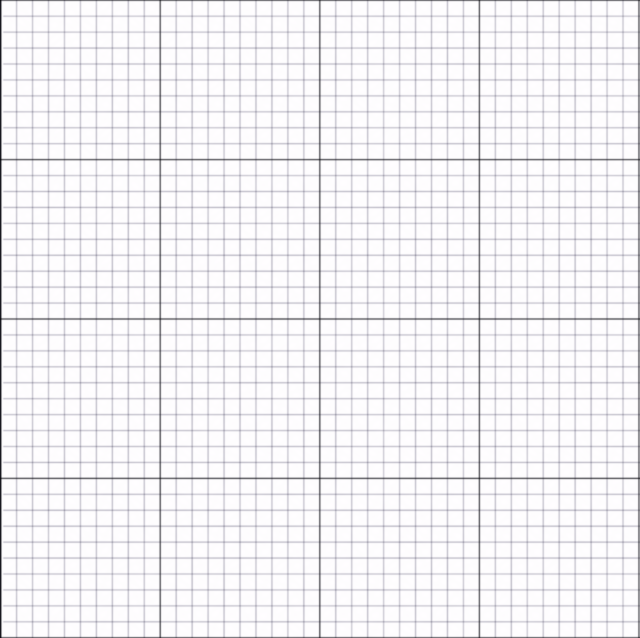
Write a Shadertoy shader that draws this pattern.

```glsl
// Graph paper: 4 x 4 large squares, each ruled into 10 x 10 small cells.
// Every ruling is a soft Gaussian stroke around the nearest grid line, with
// hashed strength per line and layered sines for uneven ink and paper.

#define MAJOR_PERIOD vec2(0.24935, 0.2498)  // large square, share of canvas
#define GRID_ORIGIN  vec2(0.0010, 0.0004)   // first line, from the top left
#define CELLS        10.0                   // small cells per large square
#define MINOR_WIDTH  0.00108                // Gaussian sigma of thin lines
#define MAJOR_WIDTH  0.00105                // Gaussian sigma of bold lines
#define MINOR_INK    0.175
#define MAJOR_INK    0.56
#define BORDER_INK   0.92                   // dark left border
#define INK_WEAR     0.14                   // strength variation
#define PAPER        vec3(1.0, 0.995, 1.0)
#define MINOR_TINT   vec3(1.03, 1.05, 0.88) // light absorbed: lavender grey
#define MAJOR_TINT   vec3(1.0, 1.0, 0.97)

float hash(float n) {
    return fract(sin(n * 12.99 + 4.1) * 437.58);
}

// Slow uneven inking along a line, in -1..1
float inkWave(float along, float seed) {
    float phase = 6.283 * hash(seed);
    return 0.6 * sin(along * 23.0 + phase) + 0.4 * sin(along * 71.0 + phase * 2.3);
}

// Stroke profile that keeps its total ink when thinner than a pixel
float stroke(float dist, float sigma, float pixel) {
    float s = max(sigma, 0.5 * pixel);
    return sigma / s * exp(-0.5 * dist * dist / (s * s));
}

// Light left after one family of parallel lines
vec3 ruling(float across, float along, float origin, float period,
            float pixel, float seed, float firstInk, float minorMask) {
    float cell = period / CELLS;
    float index = round((across - origin) / cell);
    float dist = across - origin - index * cell;
    bool major = mod(index + 0.5, CELLS) < 1.0;

    float lineSeed = index + seed;
    float wear = 1.0 + INK_WEAR * (0.6 * (2.0 * hash(lineSeed) - 1.0)
                                 + 0.6 * inkWave(along, lineSeed));
    float ink = MINOR_INK * wear * minorMask;
    if (major) ink = index < 0.5 ? firstInk : MAJOR_INK * mix(1.0, wear, 0.4);

    float coverage = stroke(dist, major ? MAJOR_WIDTH : MINOR_WIDTH, pixel);
    return 1.0 - ink * coverage * (major ? MAJOR_TINT : MINOR_TINT);
}

void mainImage(out vec4 fragColor, in vec2 fragCoord) {
    vec2 p = fragCoord / iResolution.xy;
    p.y = 1.0 - p.y;
    vec2 pixel = 1.0 / iResolution.xy;

    // Faint mottling of the paper
    vec2 m = p * 251.0;
    float mottle = sin(m.x + 2.0 * sin(m.y * 0.37)) * sin(m.y * 1.13 + 2.0 * sin(m.x * 0.29));
    vec3 color = PAPER - 0.005 * (0.5 + 0.5 * mottle) * MINOR_TINT;

    // Thin horizontal lines stop just short of the left border
    float margin = smoothstep(0.003, 0.007, p.x);
    color *= ruling(p.x, p.y, GRID_ORIGIN.x, MAJOR_PERIOD.x, pixel.x, 3.0, BORDER_INK, 1.0);
    color *= ruling(p.y, p.x, GRID_ORIGIN.y, MAJOR_PERIOD.y, pixel.y, 57.0, MAJOR_INK, margin);

    fragColor = vec4(clamp(color, 0.0, 1.0), 1.0);
}
```
